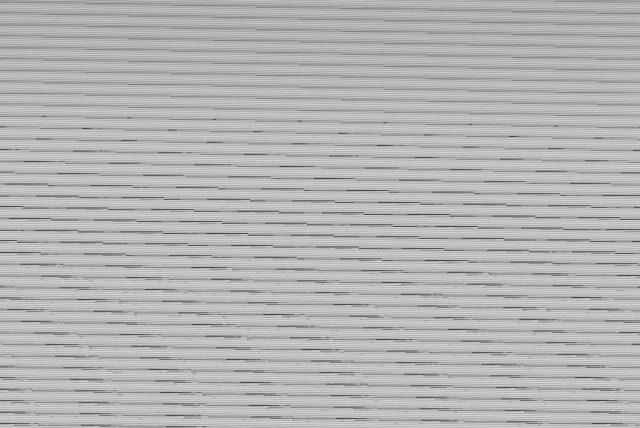
Reproduce this texture procedurally as a Shadertoy shader.

```glsl
// Grey corrugated roller shutter: sloping ribbed slats with fine broken seams.

const float SLATS = 37.5;      // slats down the canvas
const float STEPS = 7.5;       // seam pieces across the canvas
const float DROP = 1.06;       // slats descended from left to right
const float RIBS = 6.0;        // fine ribs on each slat
const float CHIPS = 130.0;     // wear cells across the canvas

const vec3 SEAM = vec3(0.44);
const vec3 GAP = vec3(0.14);
const vec3 GLINT = vec3(0.88);

float hash(vec3 p) {
    p = fract(p * vec3(0.1031, 0.1030, 0.0973));
    p += dot(p, p.yzx + 33.33);
    return fract((p.x + p.y) * p.z);
}

// Coverage of a band around zero, dimmed when thinner than a pixel.
float band(float d, float halfWidth, float aa) {
    float edge = clamp((halfWidth - abs(d)) / aa + 0.5, 0.0, 1.0);
    return edge * min(1.0, 2.0 * halfWidth / aa);
}

// Share of each piece taken by a dark dash: grows, then breaks up.
float dashLength(float row) {
    float growth = pow(clamp((row - 9.0) / 9.0, 0.0, 1.0), 1.3);
    return growth * mix(0.8, 0.36, smoothstep(20.0, 24.0, row));
}

// Horizontal drift of the dashes from row to row.
float dashPhase(float row) {
    float lower = max(row - 9.0, 0.0);
    return 0.5 + 0.5 * row - 0.009 * lower * lower;
}

// Short random chips along a row.
float chips(float x, float row, float layer, float density, float aa) {
    float cell = floor(x * CHIPS);
    float present = step(1.0 - density, hash(vec3(cell, row, layer)));
    return present * band(fract(x * CHIPS) - 0.5, 0.4, aa * CHIPS);
}

// A dash with a tapered tail and ragged chips around its ends.
float dash(float x, float row, float shift, float len, float aa) {
    float along = fract(x * STEPS - dashPhase(row) - shift);
    float core = band(along - 0.5 * len, 0.5 * len, aa * STEPS);
    float taper = 1.0 - 0.35 * smoothstep(0.4, 1.0, along / max(len, 0.01));
    float margin = band(along - 0.5 * len, 0.5 * len + 0.14, 0.12);
    float worn = chips(x, row, shift, 0.25, aa) * margin;
    return max(core * taper, 0.7 * worn * smoothstep(9.0, 13.0, row));
}

// Ribbed, gently rounded face of a slat.
float slatTone(float q, float height, float aa) {
    float base = mix(0.685, 0.74, smoothstep(0.0, 0.42, height));
    float rounding = 0.035 * sin(6.28318 * (q - 0.22));
    float ribFade = 1.0 - smoothstep(0.5, 1.1, aa * RIBS);
    return base + rounding + 0.055 * ribFade * cos(6.28318 * q * RIBS);
}

void mainImage(out vec4 fragColor, in vec2 fragCoord) {
    vec2 uv = fragCoord / iResolution.xy;
    float x = uv.x;
    float height = 1.0 - uv.y;
    float aaX = 1.0 / iResolution.x;
    float aaY = SLATS / iResolution.y;

    // Row number and stepped distance below its seam, in slats.
    float slope = height * SLATS - DROP * x - 0.12;
    float row = floor(slope + 0.5);
    float along = fract(x * STEPS - dashPhase(row) + 0.5);
    float d = slope - row + DROP / STEPS * (along - 0.5);

    // Slat faces with fine grain; the faces slope without steps.
    float grain = hash(vec3(floor(uv * vec2(256.0, 342.0)), 7.0)) - 0.5;
    vec3 color = vec3(slatTone(fract(slope), height, aaY) + 0.015 * grain);

    // Thin seam, fading along each piece.
    float seam = band(d, 0.042, aaY) * (1.0 - 0.55 * along);
    color = mix(color, SEAM, 0.85 * seam);

    // Open gaps along the seam and the light edge beneath them.
    float len = dashLength(row);
    float open = dash(x, row, 0.0, len, aaX);
    float worn = smoothstep(14.0, 18.0, row);
    float glint = dash(x, row, 0.15, 0.7 * len, aaX) * worn;
    color = mix(color, GLINT, 0.5 * glint * band(d - 0.10, 0.035, aaY));
    color = mix(color, GAP, 0.95 * open * band(d, 0.036, aaY));

    // Shorter dash beneath, joined by loose chips on the lower rows.
    float low = smoothstep(20.0, 24.0, row);
    float second = dash(x, row, 0.22, 0.2, aaX) * mix(0.6 * worn, 1.0, low);
    color = mix(color, GAP, 0.8 * second * band(d - 0.14, 0.032, aaY));
    float loose = chips(x, row, 3.0, 0.10, aaX) * low;
    color = mix(color, SEAM, 0.75 * loose * band(d - 0.27, 0.03, aaY));
    float bright = chips(x, row, 5.0, 0.2, aaX) * low;
    color = mix(color, GLINT, 0.45 * bright * band(d + 0.10, 0.035, aaY));

    fragColor = vec4(clamp(color, 0.0, 1.0), 1.0);
}
```
